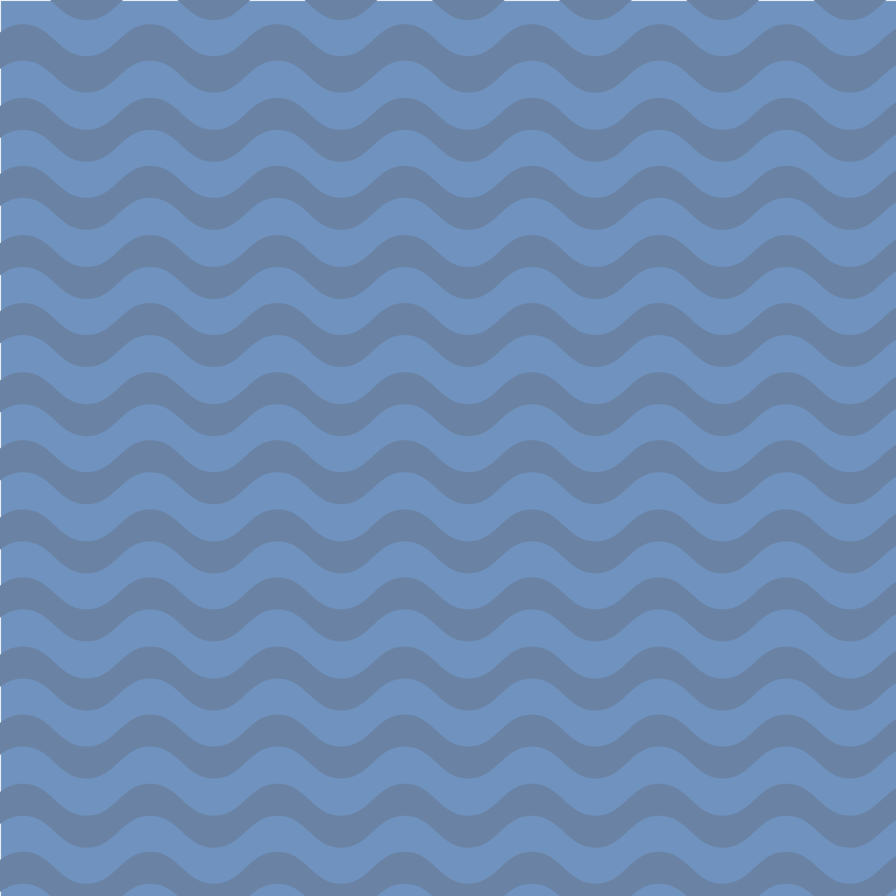
Give the GLSL for this pattern, as a WebGL 1 fragment shader.

```glsl
precision mediump float;
// Rows of blue wave stripes: a rounded cosine bends horizontal bands.
// Rows come in pairs with slightly uneven gaps, the top light stripe sits
// a little high, and light stripes stop just short of the left and top edges.

uniform vec2 u_resolution;

#define WAVE_LENGTH 0.1420
#define CREST_X 0.1676
#define AMPLITUDE 0.0178
#define FLATTENING 0.04
#define PAIR_PITCH 0.1531
#define PAIR_START 0.1270
#define SECOND_ROW 0.0759
#define BAND_WIDTH 0.0358
#define TOP_NUDGE 0.0050
#define EDGE_GAP 0.0012
#define LIGHT_BLUE vec3(0.435, 0.573, 0.749)
#define DARK_BLUE vec3(0.416, 0.514, 0.643)

const float TAU = 6.2831853;
const vec3 PAPER = vec3(0.90, 0.93, 0.96);

// Height of the wave (x) and its slope (y); the third harmonic flattens crests.
vec2 wave(float x) {
  float a = TAU * (x - CREST_X) / WAVE_LENGTH;
  float scale = AMPLITUDE / (1.0 - FLATTENING);
  float height = cos(a) - FLATTENING * cos(3.0 * a);
  float slope = 3.0 * FLATTENING * sin(3.0 * a) - sin(a);
  return scale * vec2(height, slope * TAU / WAVE_LENGTH);
}

// Signed vertical distance to the nearest dark band, negative inside.
float bandDistance(float depth) {
  float firstMiddle = PAIR_START + 0.5 * BAND_WIDTH;
  // Lift everything above the middle of the topmost full band.
  depth += TOP_NUDGE * step(depth, firstMiddle - 0.5 * PAIR_PITCH);
  float t = mod(depth - firstMiddle, PAIR_PITCH);
  float toFirst = min(t, PAIR_PITCH - t);
  float toSecond = abs(t - SECOND_ROW);
  return min(toFirst, toSecond) - 0.5 * BAND_WIDTH;
}

void main() {
  vec2 p = gl_FragCoord.xy / u_resolution;
  float pixel = 1.0 / min(u_resolution.x, u_resolution.y);

  // Straighten the wave, measuring depth downwards from the top.
  vec2 w = wave(p.x);
  float depth = 1.0 - p.y + w.x;
  float d = bandDistance(depth) / sqrt(1.0 + w.y * w.y);
  float dark = 1.0 - smoothstep(-0.7 * pixel, 0.7 * pixel, d);

  // Thin pale gap where the light stripes end.
  float inset = min(p.x, 1.0 - p.y);
  float gap = clamp((EDGE_GAP - inset) / pixel + 0.5, 0.0, 1.0);
  vec3 light = mix(LIGHT_BLUE, PAPER, gap);

  gl_FragColor = vec4(mix(light, DARK_BLUE, dark), 1.0);
}
```
